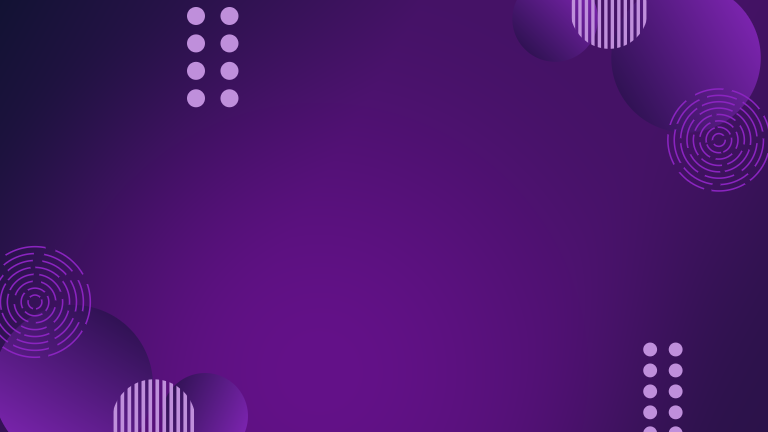
Give the GLSL for this background, as a Shadertoy shader.

```glsl
// Violet gradient backdrop with shaded discs, striped discs, broken rings and dot grids.
#define GLOW_CENTER vec2(0.74, 0.14)
#define GLOW_RADIUS 0.95
#define GLOW_COLOR vec3(0.39, 0.065, 0.535)
#define NAVY vec3(0.07, 0.07, 0.20)
#define VIOLET vec3(0.27, 0.07, 0.40)
#define DUSK vec3(0.17, 0.07, 0.29)
#define DISC_DARK vec3(0.19, 0.07, 0.33)
#define DISC_BRIGHT vec3(0.48, 0.14, 0.68)
#define LILAC vec3(0.75, 0.56, 0.86)
#define RING_COLOR vec3(0.54, 0.14, 0.75)
#define RING_COUNT 8.0
#define RING_WIDTH 0.0036

float hash(float n) {
    return fract(sin(n * 12.9898) * 43758.5453);
}

// Coverage of a signed distance, softened over one pixel.
float cover(float dist) {
    return clamp(0.5 - dist * iResolution.y, 0.0, 1.0);
}

// Diagonal three-colour ramp with a radial glow.
vec3 background(vec2 p) {
    vec2 size = vec2(iResolution.x / iResolution.y, 1.0);
    float t = dot(vec2(p.x, 1.0 - p.y), size) / dot(size, size);
    vec3 color = mix(NAVY, VIOLET, clamp(t / 0.42, 0.0, 1.0));
    color = mix(color, DUSK, smoothstep(0.7, 1.0, t));
    float glow = 1.0 - smoothstep(0.0, GLOW_RADIUS, distance(p, GLOW_CENTER));
    return mix(color, GLOW_COLOR, glow);
}

// Disc shaded from dark to bright along a direction.
void shadedDisc(inout vec3 color, vec2 q, float radius, vec2 direction) {
    float shade = 0.5 + 0.5 * dot(q, normalize(direction)) / radius;
    vec3 fill = mix(DISC_DARK, DISC_BRIGHT, clamp(shade, 0.0, 1.0));
    color = mix(color, fill, cover(length(q) - radius));
}

// Vertical bars clipped to a disc.
void stripedDisc(inout vec3 color, vec2 q, float radius) {
    float period = radius / 6.0;
    float bar = abs(fract(q.x / period) - 0.5) * period - 0.26 * period;
    color = mix(color, LILAC, cover(bar) * cover(length(q) - radius));
}

// Concentric rings, each cut into randomly turned dashes.
void brokenRings(inout vec3 color, vec2 q, float radius, float seed) {
    float spacing = radius / RING_COUNT;
    float ring = clamp(round(length(q) / spacing), 1.0, RING_COUNT);
    float line = abs(length(q) - ring * spacing) - 0.5 * RING_WIDTH;
    float dashes = 2.0 + floor(ring * 0.7 + 2.0 * hash(ring + seed));
    float turn = atan(q.y, q.x) / 6.28318 + hash(ring * 3.1 + seed);
    float arc = 6.28318 * ring * spacing / dashes;
    float id = mod(floor(turn * dashes), dashes);
    float halfDash = 0.36 + 0.1 * hash(id + ring * 7.0 + seed);
    float dash = (abs(fract(turn * dashes) - 0.5) - halfDash) * arc;
    color = mix(color, RING_COLOR, cover(max(line, dash)));
}

// Two columns of dots; q is measured from the top left dot.
void dotGrid(inout vec3 color, vec2 q, vec2 spacing, float rows, float radius) {
    vec2 cell = clamp(round(q / vec2(spacing.x, -spacing.y)), vec2(0.0), vec2(1.0, rows - 1.0));
    q -= cell * vec2(spacing.x, -spacing.y);
    color = mix(color, LILAC, cover(length(q) - radius));
}

void mainImage(out vec4 fragColor, in vec2 fragCoord) {
    vec2 p = fragCoord / iResolution.y;
    vec3 color = background(p);

    // Upper right cluster
    shadedDisc(color, p - vec2(1.285, 0.956), 0.099, vec2(0.7, 0.7));
    shadedDisc(color, p - vec2(1.588, 0.866), 0.173, vec2(0.85, 0.5));
    stripedDisc(color, p - vec2(1.410, 0.977), 0.090);
    brokenRings(color, p - vec2(1.664, 0.676), 0.118, 1.0);

    // Lower left cluster
    shadedDisc(color, p - vec2(0.169, 0.109), 0.185, vec2(-0.5, -0.85));
    shadedDisc(color, p - vec2(0.4745, 0.037), 0.0995, vec2(0.9, -0.4));
    stripedDisc(color, p - vec2(0.356, 0.025), 0.097);
    brokenRings(color, p - vec2(0.081, 0.301), 0.128, 5.0);

    // Dot grids
    dotGrid(color, p - vec2(0.4537, 0.963), vec2(0.0775, 0.0635), 4.0, 0.0208);
    dotGrid(color, p - vec2(1.505, 0.191), vec2(0.059, 0.0485), 5.0, 0.0160);

    fragColor = vec4(color, 1.0);
}
```
